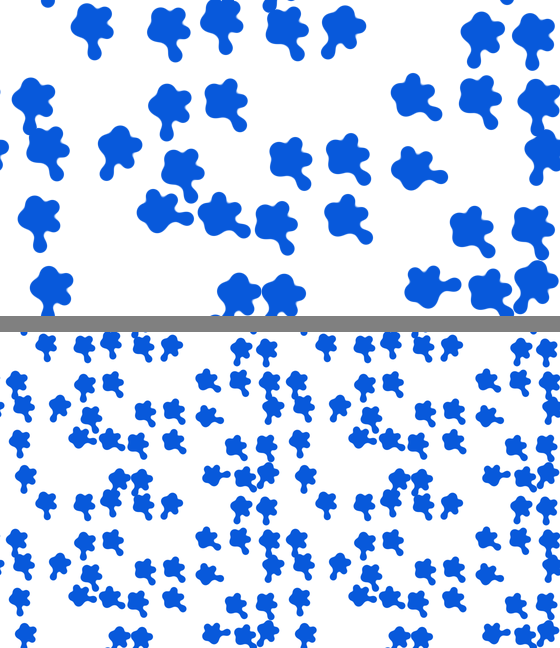
Top, the tile; bottom, the same tile 2 across and 2 down.
Write a Shadertoy shader that draws this pattern.

```glsl
// Scattered blue paint splats, each with a drip, on white; tiles seamlessly.

const vec3 PAPER = vec3(1.0);
const vec3 INK = vec3(0.03, 0.35, 0.86);
const vec2 GRID = vec2(9.0, 5.0);    // cells across and up the tile
const float EMPTY_CELLS = 12.0;      // cells left blank
const float JITTER = 0.2;            // shift from the cell centre, in cells
const float BLOB_SIZE = 0.1;         // in canvas heights
const float MIN_TURN = -0.9;         // radians
const float MAX_TURN = 1.9;
const float BLEND = 0.17;            // rounding between lobes

float hash(vec2 p) {
    return fract(sin(dot(p, vec2(127.1, 311.7))) * 43758.5453);
}

float smoothUnion(float a, float b) {
    float h = max(BLEND - abs(a - b), 0.0) / BLEND;
    return min(a, b) - 0.25 * h * h * BLEND;
}

float disc(vec2 p, vec2 centre, float radius) {
    return length(p - centre) - radius;
}

float capsule(vec2 p, vec2 a, vec2 b, float radius) {
    vec2 ab = b - a;
    float t = clamp(dot(p - a, ab) / dot(ab, ab), 0.0, 1.0);
    return length(p - a - ab * t) - radius;
}

// Round body, four lobes and a drip ending in a bulb
float splat(vec2 p) {
    float d = disc(p, vec2(0.0), 0.47);
    d = smoothUnion(d, disc(p, vec2(-0.02, 0.42), 0.30));
    d = smoothUnion(d, disc(p, vec2(-0.37, 0.05), 0.28));
    d = smoothUnion(d, disc(p, vec2(0.51, 0.23), 0.23));
    d = smoothUnion(d, disc(p, vec2(0.42, -0.35), 0.21));
    vec2 bulb = vec2(-0.14, -0.88);
    float drip = capsule(p, vec2(-0.09, -0.35), bulb, 0.15);
    drip = smoothUnion(drip, disc(p, bulb, 0.20));
    return smoothUnion(d, drip);
}

// Spreads a fixed number of blanks over the grid
bool isEmpty(vec2 id) {
    float index = id.x + GRID.x * id.y;
    return mod(index * 17.0 + 0.5, GRID.x * GRID.y) < EMPTY_CELLS;
}

void mainImage(out vec4 fragColor, in vec2 fragCoord) {
    vec2 cellSize = vec2(iResolution.x / iResolution.y, 1.0) / GRID;
    vec2 pos = fragCoord / iResolution.xy * GRID;
    float dist = 1.0;

    // Nearest splat among the neighbouring cells
    for (int j = -1; j <= 1; j++) {
        float row = floor(pos.y) + float(j);
        float rowShift = GRID.x * hash(vec2(mod(row, GRID.y), 7.3));
        vec2 shifted = vec2(pos.x - rowShift, pos.y);
        for (int i = -1; i <= 1; i++) {
            vec2 cell = vec2(floor(shifted.x) + float(i), row);
            vec2 id = mod(cell, GRID);
            if (isEmpty(id)) continue;

            vec2 offset = vec2(hash(id + 1.7), hash(id + 5.3)) - 0.5;
            vec2 centre = cell + 0.5 + 2.0 * JITTER * offset;
            float spread = 0.5 * (hash(id + 9.1) + hash(id + 13.9));
            float turn = mix(MIN_TURN, MAX_TURN, spread);
            float c = cos(turn), s = sin(turn);
            vec2 local = mat2(c, -s, s, c) * ((shifted - centre) * cellSize);
            dist = min(dist, splat(local / BLOB_SIZE) * BLOB_SIZE);
        }
    }

    // Edge softened over about one pixel
    float pixel = 1.0 / iResolution.y;
    float ink = smoothstep(0.75 * pixel, -0.75 * pixel, dist);
    fragColor = vec4(mix(PAPER, INK, ink), 1.0);
}
```
